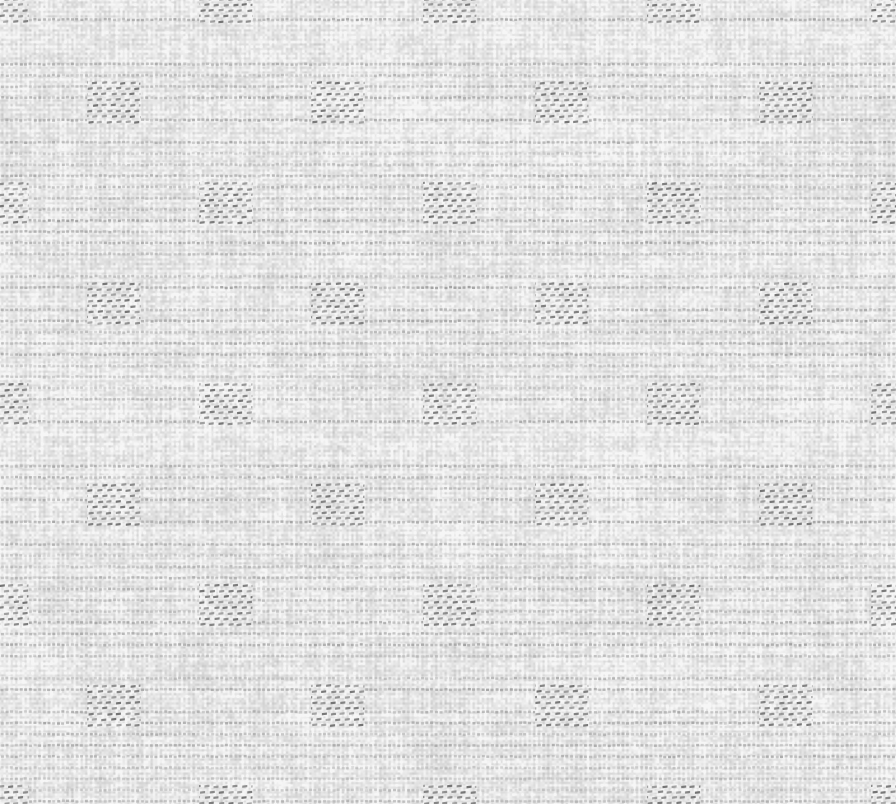
Give the GLSL for this texture, as a Shadertoy shader.

```glsl
const vec2 REPEATS = vec2(4.0, 4.0);          // pattern cells, two patches each
const vec2 PATCH_HALF = vec2(0.119, 0.109);   // half size of a patch, in cells
const vec2 PATCH_OFFSET = vec2(0.008, -0.010);
const vec2 STITCHES = vec2(96.0, 144.0);      // patch stitch grid
const vec2 STITCH_HALF = vec2(0.27, 0.20);    // half size of a stitch, in its slot
const vec2 DOTS = vec2(192.0, 144.0);         // dotted weft grid
const vec2 DOT_HALF = vec2(0.32, 0.22);
const vec2 THREADS = vec2(192.0, 172.0);      // plain weave threads
const float LINE_PERIOD = 72.0;               // weft rows before the lines recur
const float LINE_SHARE = 0.80;                // share of alternate rows with dots

const vec3 CLOTH = vec3(0.908);
const vec3 HIGHLIGHT = vec3(0.965);
const vec3 DOT_SHADE = vec3(0.63);
const vec3 STITCH_SHADE = vec3(0.45);

const float WEAVE_DEPTH = 0.020;
const float WARP_SLUB = 0.055;
const float WEFT_SLUB = 0.055;
const float GRAIN = 0.12;
const float MOTTLE = 0.020;
const float TAU = 6.28318;

float hash(vec2 p) {
    vec3 q = fract(p.xyx * 0.1031);
    q += dot(q, q.yzx + 33.33);
    return fract((q.x + q.y) * q.z);
}

// Value noise that wraps after count lattice steps
float wrapNoise(vec2 uv, vec2 count, float seed) {
    vec2 p = uv * count;
    vec2 i = floor(p);
    vec2 f = p - i;
    f = f * f * (3.0 - 2.0 * f);
    vec2 lo = mod(i, count);
    vec2 hi = mod(i + 1.0, count);
    float bottom = mix(hash(lo + seed), hash(vec2(hi.x, lo.y) + seed), f.x);
    float top = mix(hash(vec2(lo.x, hi.y) + seed), hash(hi + seed), f.x);
    return mix(bottom, top, f.y);
}

// Coverage of a grid of short dashes, odd rows shifted by half a slot
float dashes(vec2 uv, vec2 count, vec2 halfSize, float slant, float seed) {
    vec2 p = uv * count;
    p.x += 0.5 * mod(floor(p.y), 2.0);
    vec2 id = mod(floor(p), count) + seed;
    vec2 jitter = vec2(hash(id), hash(id + 57.0)) - 0.5;
    vec2 d = fract(p) - 0.5 - jitter * vec2(0.18, 0.18);
    d.y -= slant * d.x;
    vec2 soft = max(count / iResolution.xy, vec2(0.12));
    vec2 cover = clamp((halfSize - abs(d)) / soft + 0.5, 0.0, 1.0);
    return cover.x * cover.y * mix(0.5, 1.0, hash(id + 113.0));
}

// Coverage of one lattice of rectangular patches
float patches(vec2 cell) {
    vec2 d = abs(fract(cell) - 0.5);
    vec2 soft = REPEATS / iResolution.xy;
    vec2 cover = clamp((PATCH_HALF - d) / soft + 0.5, 0.0, 1.0);
    return cover.x * cover.y;
}

// Strength of the dotted line on a weft row, fading along its length
float lineStrength(vec2 uv) {
    float row = mod(floor(uv.y * DOTS.y), LINE_PERIOD);
    float pick = hash(vec2(row, 19.0));
    float present = step(mod(row, 2.0), 0.5) * step(pick, LINE_SHARE);
    float fade = wrapNoise(uv, vec2(16.0, 72.0), 31.0);
    return present * mix(0.55, 1.0, hash(vec2(row, 83.0))) * mix(0.7, 1.1, fade);
}

void mainImage(out vec4 fragColor, in vec2 fragCoord) {
    vec2 uv = fragCoord / iResolution.xy;

    // Plain weave with long uneven threads
    vec2 ridge = cos(TAU * uv * THREADS);
    float relief = WEAVE_DEPTH * (ridge.x + ridge.y);
    relief += WARP_SLUB * (wrapNoise(uv, vec2(THREADS.x, 16.0), 3.0) - 0.5);
    relief += WEFT_SLUB * (wrapNoise(uv, vec2(16.0, THREADS.y), 7.0) - 0.5);
    relief += GRAIN * (wrapNoise(uv, THREADS * 2.0, 11.0) - 0.5);
    relief += MOTTLE * (wrapNoise(uv, vec2(10.0, 12.0), 23.0) - 0.5);
    vec3 color = min(CLOTH + relief, HIGHLIGHT);

    // Staggered patches
    vec2 patchUv = uv - PATCH_OFFSET / REPEATS;
    vec2 cell = patchUv * REPEATS;
    float patchMask = max(patches(cell), patches(cell + 0.5));

    // Dotted weft lines between the patches
    float dots = dashes(uv, DOTS, DOT_HALF, 0.0, 41.0) * lineStrength(uv);
    color = mix(color, DOT_SHADE, dots * (1.0 - patchMask));

    // Raised knots and dark stitches inside the patches
    vec2 knotShift = vec2(0.5 / STITCHES.x, 0.0);
    float knots = dashes(patchUv + knotShift, STITCHES, STITCH_HALF, 0.0, 67.0);
    float stitches = dashes(patchUv, STITCHES, STITCH_HALF, 0.2, 5.0);
    color = mix(color, HIGHLIGHT, 0.8 * knots * patchMask);
    color = mix(color, STITCH_SHADE, stitches * patchMask);

    fragColor = vec4(color, 1.0);
}
```
